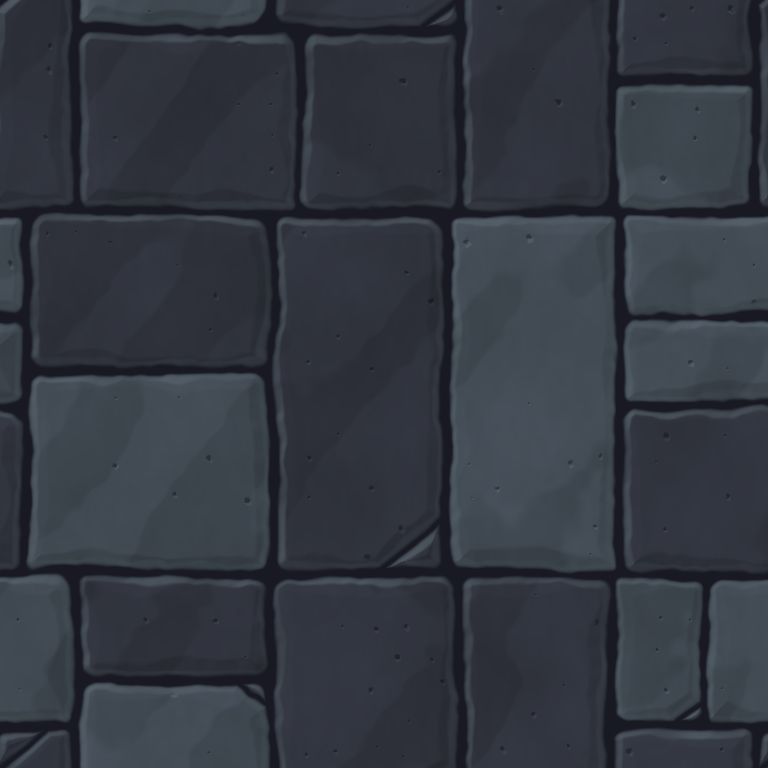
A Shadertoy shader for this texture:

```glsl
// Painted slate masonry: irregular rectangular stones with lit rims, cracks and pits.

const vec3 GAP_COLOR   = vec3(0.095, 0.098, 0.137);
const vec3 DARK_STONE  = vec3(0.193, 0.206, 0.244);
const vec3 LIGHT_STONE = vec3(0.262, 0.297, 0.333);
const vec3 RIM_COLOR   = vec3(0.365, 0.415, 0.455);
const vec2 LIGHT_DIR   = vec2(-0.6, 0.8);
const vec2 WALL_SHIFT  = vec2(0.9, -0.255);
const float BAND_HEIGHT = 0.47;   // height of the lower course
const float HALF_GAP    = 0.0058;
const float HALF_CRACK  = 0.0035;
const float MIN_AREA    = 0.04;   // smaller stones are never split
const float MIN_SIDE    = 0.25;   // shorter sides are never split
const float LIGHT_SHARE = 0.56;
const float PIT_CELL    = 0.042;

float hash(vec2 p) {
    vec3 q = fract(p.xyx * 0.1031);
    q += dot(q, q.yzx + 33.33);
    return fract((q.x + q.y) * q.z);
}

float noise(vec2 p) {
    vec2 i = floor(p), f = fract(p);
    f = f * f * (3.0 - 2.0 * f);
    return mix(mix(hash(i), hash(i + vec2(1, 0)), f.x),
               mix(hash(i + vec2(0, 1)), hash(i + vec2(1, 1)), f.x), f.y);
}

float fbm(vec2 p) {
    float sum = 0.0, weight = 0.5;
    for (int i = 0; i < 4; i++) {
        sum += weight * noise(p);
        p = mat2(1.6, 1.2, -1.2, 1.6) * p + 7.3;
        weight *= 0.5;
    }
    return sum / 0.9375;
}

// Split a course again and again; lo and hi end as the stone's corners.
float findStone(vec2 p, inout vec2 lo, inout vec2 hi, float id) {
    for (int i = 0; i < 6; i++) {
        vec2 size = hi - lo;
        float area = size.x * size.y;
        float aspect = mix(0.7, 1.4, hash(vec2(id, 3.7)));
        int axis = size.x > size.y * aspect ? 0 : 1;
        bool keepLarge = area < 0.11 && hash(vec2(id, 9.1)) < 0.36;
        if (area < MIN_AREA || size[axis] < MIN_SIDE || keepLarge) break;
        float cut = lo[axis] + size[axis] * mix(0.37, 0.63, hash(vec2(id, 5.3)));
        bool upper = p[axis] > cut;
        if (upper) lo[axis] = cut; else hi[axis] = cut;
        id = id * 2.0 + (upper ? 1.0 : 0.0);
    }
    return id;
}

// Rounded, worn box; some stones have one corner cracked off.
float stoneDistance(vec2 p, vec2 lo, vec2 hi, float id) {
    vec2 halfSize = 0.5 * (hi - lo) - HALF_GAP;
    vec2 q = p - 0.5 * (lo + hi);
    q += 0.007 * (vec2(noise(p * 24.0 + id), noise(p * 24.0 - id)) - 0.5);
    q += 0.003 * (noise(p * 75.0 + id) - 0.5);
    float radius = mix(0.006, 0.021, hash(sign(q) * 2.0 + id + 5.0));
    vec2 e = abs(q) - halfSize + radius;
    float d = length(max(e, 0.0)) + min(max(e.x, e.y), 0.0) - radius;
    if (hash(vec2(id, 21.0)) < 0.28) {
        vec2 corner = sign(vec2(hash(vec2(id, 31.0)), hash(vec2(id, 41.0))) - 0.5);
        float crack = dot(halfSize - q * corner, vec2(0.62, 0.78))
                    - mix(0.018, 0.05, hash(vec2(id, 51.0)));
        d = max(d, HALF_CRACK - abs(crack));
    }
    return d;
}

// Signed shade of scattered pits: dark hollow, pale lower lip.
float pitShade(vec2 p) {
    vec2 cell = floor(p / PIT_CELL);
    float pick = hash(cell + 81.0);
    if (pick > 0.24) return 0.0;
    vec2 center = 0.3 + 0.4 * vec2(hash(cell + 11.0), hash(cell + 47.0));
    vec2 q = (fract(p / PIT_CELL) - center) * PIT_CELL;
    float radius = mix(0.0018, 0.0055, pow(hash(cell + 63.0), 2.0));
    q += radius * 0.7 * (vec2(noise(p * 260.0), noise(p * 260.0 + 40.0)) - 0.5);
    float hollow = smoothstep(radius, radius * 0.35, length(q));
    float lip = smoothstep(radius, radius * 0.35, length(q + radius * vec2(-0.4, 0.8)));
    return 0.6 * lip * (1.0 - hollow) - hollow;
}

void mainImage(out vec4 fragColor, in vec2 fragCoord) {
    vec2 uv = fragCoord / iResolution.y;
    vec2 bent = uv + 0.009 * (vec2(noise(uv * 8.0), noise(uv * 8.0 + 30.0)) - 0.5);

    // Layout: two offset courses
    vec2 p = fract(bent + WALL_SHIFT);
    bool lower = p.y < BAND_HEIGHT;
    if (lower) p.x = fract(p.x + 0.065);
    vec2 lo = vec2(0.0, lower ? 0.0 : BAND_HEIGHT);
    vec2 hi = vec2(1.0, lower ? BAND_HEIGHT : 1.0);
    float id = findStone(p, lo, hi, lower ? 2.0 : 3.0);

    // Edge distance and outward direction
    float d = stoneDistance(p, lo, hi, id);
    vec2 h = vec2(0.0015, 0.0);
    vec2 slope = vec2(stoneDistance(p + h.xy, lo, hi, id), stoneDistance(p + h.yx, lo, hi, id)) - d;
    float facing = dot(slope / max(length(slope), 1e-5), LIGHT_DIR);
    float depth = -d;

    // Stone face: tone, cloudy paint and slanted brush facets
    float isLight = step(fract(id * 0.618 + 0.13), LIGHT_SHARE);
    vec3 color = mix(DARK_STONE, LIGHT_STONE, isLight);
    color *= 0.97 + 0.06 * hash(vec2(id, 71.0));
    color *= 1.0 + 0.16 * (fbm(uv * 9.0 + id * 3.0) - 0.5);
    vec2 brush = mat2(0.8, 0.6, -0.6, 0.8) * uv;
    float facet = noise(brush * vec2(13.0, 5.0) + id * 5.0) + 0.12 * noise(uv * 45.0);
    color *= 1.0 - 0.09 * smoothstep(0.62, 0.70, facet);
    color *= 1.0 + 0.05 * (fbm(uv * vec2(85.0, 45.0)) - 0.5);

    // Broad worn bevel and thin painted rim
    float bevelWidth = 0.007 + 0.022 * noise(uv * 17.0 + id);
    float bevel = smoothstep(bevelWidth + 0.003, bevelWidth - 0.003, depth);
    color *= 1.0 + bevel * (facing > 0.0 ? 0.06 : 0.15) * facing;
    float rimWidth = 0.005 + 0.007 * noise(uv * 30.0 + id);
    float rim = smoothstep(rimWidth + 0.003, rimWidth - 0.002, depth);
    float rimLight = 0.12 + 0.42 * max(facing, 0.0);
    color = mix(color, RIM_COLOR, rim * rimLight * (0.45 + 0.9 * noise(uv * 22.0 + 9.0)));

    // Pits on the flat face, then the dark joints
    color *= 1.0 + 0.32 * pitShade(uv) * smoothstep(0.008, 0.016, depth);
    color *= 1.0 - 0.18 * smoothstep(0.005, 0.0, depth);
    float soften = max(0.0022, 1.0 / iResolution.y);
    color = mix(GAP_COLOR, color, smoothstep(-soften, soften, depth));
    fragColor = vec4(color, 1.0);
}
```
